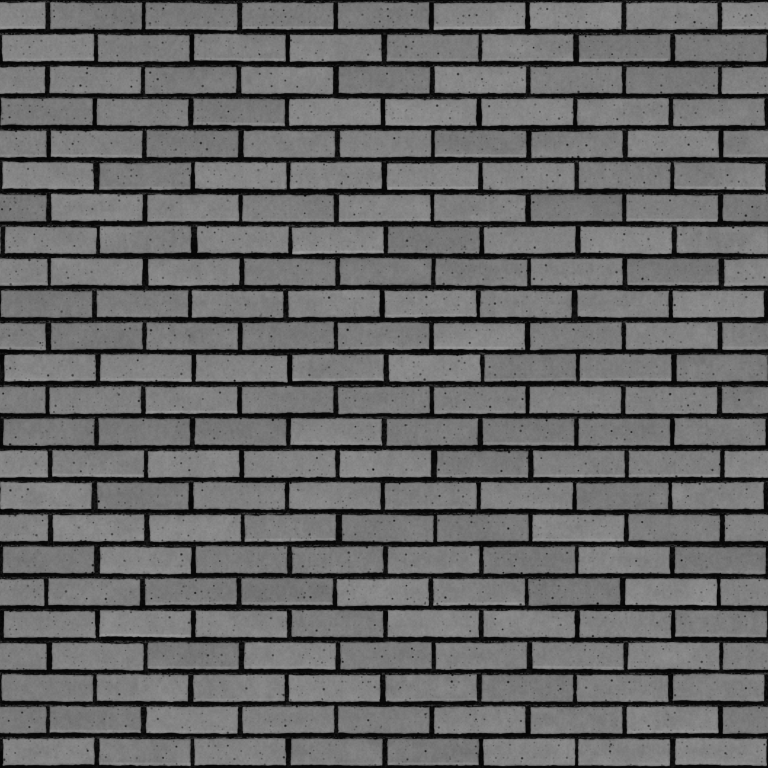
Write a WebGL 2 fragment shader that draws this texture.

```glsl
#version 300 es
precision highp float;
// Grey running-bond brick wall: 24 courses of 8 long bricks with dark recessed joints.
// Each brick is a slightly tilted, rough-edged box with its own tone, grain and pits.
// One unit is the height of a course; all noise lattices wrap with the canvas.

#define COURSES 24.0
#define BRICKS_ACROSS 8.0
#define HALF_BRICK vec2(1.43, 0.418)
#define COURSE_SHIFT 0.16
#define TILT 0.022
#define EDGE_ROUGHNESS 0.03
#define BRICK_GREY 0.497
#define TONE_SPREAD 0.065
#define GRAIN 0.055
#define PIT_DEPTH 0.42
#define JOINT_BLACK 0.025
#define MORTAR_GREY 0.19

uniform vec2 u_resolution;
out vec4 fragColor;

float hash(vec2 p) {
    vec3 q = fract(p.xyx * 0.1031);
    q += dot(q, q.yzx + 33.33);
    return fract((q.x + q.y) * q.z);
}

// Value noise whose lattice repeats after the given period
float wrapNoise(vec2 p, vec2 period) {
    vec2 cell = floor(p), f = fract(p);
    f = f * f * (3.0 - 2.0 * f);
    vec2 a = mod(cell, period), b = mod(cell + 1.0, period);
    return mix(mix(hash(a), hash(vec2(b.x, a.y)), f.x),
               mix(hash(vec2(a.x, b.y)), hash(b), f.x), f.y);
}

// Centred noise on the wall, with a whole number of lattice cells per course
float wallNoise(vec2 wall, vec2 frequency) {
    return wrapNoise(wall * frequency, COURSES * frequency) - 0.5;
}

float boxDistance(vec2 p, vec2 halfSize, float radius) {
    vec2 d = abs(p) - halfSize + radius;
    return length(max(d, 0.0)) + min(max(d.x, d.y), 0.0) - radius;
}

// Sparse round holes, most of them faint and a few deep
float pits(vec2 wall, float frequency, float pixel) {
    vec2 p = wall * frequency;
    vec2 id = mod(floor(p), COURSES * frequency);
    vec2 centre = 0.3 + 0.4 * vec2(hash(id + 11.0), hash(id + 47.0));
    float radius = mix(0.09, 0.17, hash(id + 83.0));
    float soft = max(pixel * frequency, 0.08);
    float hole = 1.0 - smoothstep(radius - soft, radius + soft, length(fract(p) - centre));
    return hole * pow(hash(id + 129.0), 14.0);
}

void main() {
    vec2 wall = gl_FragCoord.xy / u_resolution * COURSES;
    float pixel = COURSES / min(u_resolution.x, u_resolution.y);

    // Running bond, each course slid a little sideways
    float course = floor(wall.y);
    float brickLength = COURSES / BRICKS_ACROSS;
    float slide = 1.5 * mod(course, 2.0) + 0.03
                + COURSE_SHIFT * (hash(vec2(course, 205.0)) - 0.5);
    float along = (wall.x - slide) / brickLength;
    vec2 id = vec2(mod(floor(along), BRICKS_ACROSS), course);
    vec2 local = (vec2(fract(along), fract(wall.y)) - 0.5) * vec2(brickLength, 1.0);

    // Brick outline: nudged, tilted and rough
    vec2 nudge = vec2(hash(id + 31.0), hash(id + 67.0)) - 0.5;
    vec2 p = local - nudge * vec2(0.05, 0.025);
    float tilt = TILT * (hash(id + 101.0) - 0.5);
    p += tilt * vec2(p.y, -p.x);
    float edge = boxDistance(p, HALF_BRICK, 0.03);
    edge += EDGE_ROUGHNESS * (wallNoise(wall, vec2(3.0)) + 0.6 * wallNoise(wall, vec2(11.0)));
    float soft = max(0.75 * pixel, 0.025);
    float brickMask = 1.0 - smoothstep(-soft, soft, edge);

    // Brick face: own tone, cloudy mottling, fine grain and pits
    float fine = wallNoise(wall, vec2(22.0));
    float cloud = wallNoise(wall, vec2(1.0, 2.0)) + 0.6 * wallNoise(wall, vec2(5.0, 4.0));
    float mottled = hash(id + 173.0);
    float face = BRICK_GREY + TONE_SPREAD * (hash(id + 139.0) - 0.5);
    face += mix(0.015, 0.05, mottled) * cloud;
    face += GRAIN * (0.6 * fine + 0.5 * wallNoise(wall, vec2(12.0, 9.0)));
    face -= 0.025 * p.y * (hash(id + 211.0) + 0.3);
    face -= PIT_DEPTH * (pits(wall, 5.0, pixel) + 0.5 * pits(wall + 0.37, 8.0, pixel));

    // Worn rim: dull all round, with a pale lower lip on some bricks
    face -= 0.07 * smoothstep(-0.07, 0.0, edge);
    float lip = smoothstep(0.08, 0.0, abs(p.y + HALF_BRICK.y - 0.05));
    face += 0.06 * lip * smoothstep(0.4, 1.0, hash(id + 251.0));

    // Joint: black shadow under each course, rough mortar showing on the ledge below it
    float ledge = smoothstep(0.40, 0.43, local.y) * (1.0 - smoothstep(0.46, 0.5, local.y));
    float upright = smoothstep(1.38, 1.42, abs(local.x)) * (1.0 - ledge);
    float crumb = 0.5 + fine + 0.7 * wallNoise(wall, vec2(7.0, 10.0));
    float patchy = smoothstep(-0.35, 0.3, wallNoise(wall, vec2(1.0)));
    float lit = ledge * mix(0.5, 1.1, patchy) + 0.35 * upright * patchy;
    float joint = JOINT_BLACK + MORTAR_GREY * lit * clamp(crumb, 0.1, 1.0);
    joint += 0.015 * fine;

    float grey = clamp(mix(joint, face, brickMask), 0.0, 1.0);
    fragColor = vec4(vec3(grey), 1.0);
}
```
